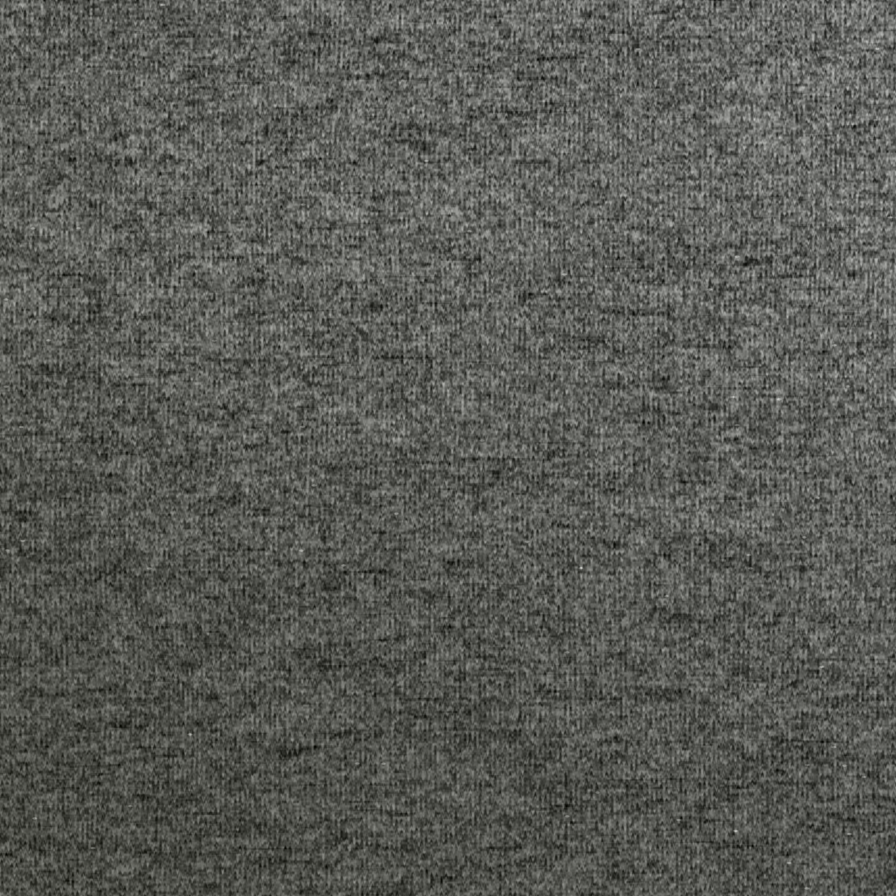
This texture is drawn by a three.js fragment shader. Its source:

```glsl
varying vec2 vUv;

float hash(vec2 p) {
  vec3 q = fract(p.xyx * 0.1031);
  q += dot(q, q.yzx + 33.33);
  return fract((q.x + q.y) * q.z);
}

float noise(vec2 p) {
  vec2 i = floor(p);
  vec2 f = fract(p);
  f = f * f * (3.0 - 2.0 * f);
  float low = mix(hash(i), hash(i + vec2(1.0, 0.0)), f.x);
  float high = mix(hash(i + vec2(0.0, 1.0)), hash(i + 1.0), f.x);
  return mix(low, high, f.y);
}

// Knit columns of V-shaped loops, with fibre grain following the loops
float knit(vec2 uv) {
  float column = uv.x * 180.0 + 1.6 * noise(uv * vec2(7.0, 5.0));
  float side = abs(fract(column) - 0.5);
  float row = uv.y * 150.0 + side * 0.9 + 0.8 * noise(uv * 14.0 + 30.0);
  float wale = cos(6.2832 * column);
  float loop = cos(6.2832 * row);
  float fibre = noise(vec2(column * 2.0, row * 1.6) + 11.0) - 0.5;
  float fuzz = noise(uv * vec2(430.0, 390.0) + 70.0) - 0.5;
  return 0.1 * wale + 0.04 * loop + 0.75 * fibre + 0.55 * fuzz;
}

// Horizontal heather streaks of mixed yarn, from broad to thin
float heather(vec2 uv) {
  vec2 p = uv + vec2(0.0, 0.006 * noise(uv * 6.0));
  float broad = noise(p * vec2(13.0, 48.0) + 5.0) - 0.5;
  float medium = noise(p * vec2(32.0, 125.0) + 19.0) - 0.5;
  float thin = noise(p * vec2(55.0, 240.0) + 43.0) - 0.5;
  float darkYarn = smoothstep(0.68, 0.95, noise(p * vec2(38.0, 210.0) + 87.0));
  return 0.13 * broad + 0.2 * medium + 0.24 * thin - 0.24 * darkYarn + 0.02;
}

// Rare pale lint, one possible fleck per cell
float lint(vec2 uv) {
  vec2 cell = floor(uv * 64.0);
  vec2 center = 0.3 + 0.4 * vec2(hash(cell + 3.0), hash(cell + 8.0));
  vec2 d = (fract(uv * 64.0) - center) * vec2(0.7, 1.3);
  float present = step(0.988, hash(cell + 150.0));
  return present * (1.0 - smoothstep(0.04, 0.17, length(d)));
}

void main() {
  // Soft light falling off toward the lower left
  float light = 0.276 + 0.1 * smoothstep(-0.1, 1.0, vUv.y) + 0.04 * vUv.x;
  light += 0.025 * (noise(vUv * 3.0 + 2.0) - 0.5);

  float shade = light * (1.0 + knit(vUv) + heather(vUv));
  shade += 0.22 * lint(vUv);

  // Warm olive gray, turning cooler toward the upper right
  float cool = 0.5 * (vUv.x + vUv.y);
  vec3 tint = vec3(-0.002, 0.003, mix(-0.024, -0.008, cool));
  gl_FragColor = vec4(clamp(shade + tint, 0.0, 1.0), 1.0);
}
```
